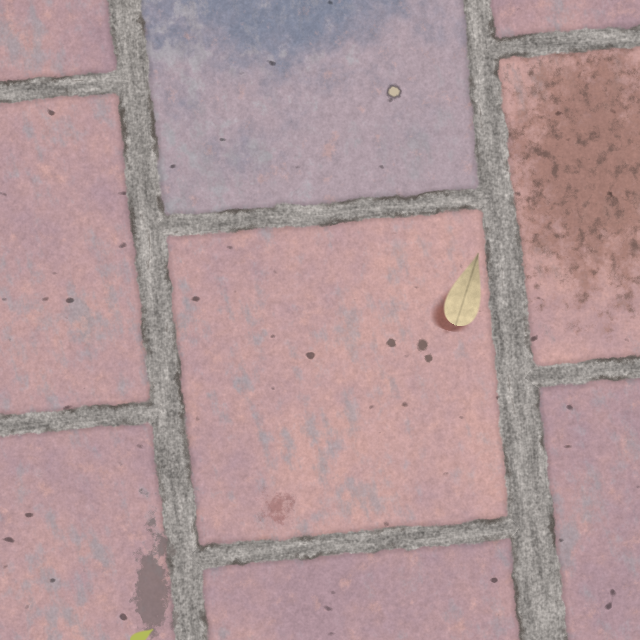
This texture is drawn by a WebGL 2 fragment shader. Its source:

```glsl
#version 300 es
precision highp float;

uniform vec2 u_resolution;
out vec4 fragColor;

vec2 hash2(vec2 p) {
    vec3 q = fract(p.xyx * vec3(0.1031, 0.1030, 0.0973));
    q += dot(q, q.yzx + 33.33);
    return fract((q.xx + q.yz) * q.zy);
}

float slope(vec2 cell, vec2 f, vec2 corner) {
    return dot(hash2(cell + corner) * 2.0 - 1.0, f - corner);
}

float gradientNoise(vec2 p) {
    vec2 i = floor(p), f = fract(p);
    vec2 s = f * f * f * (f * (f * 6.0 - 15.0) + 10.0);
    return mix(mix(slope(i, f, vec2(0, 0)), slope(i, f, vec2(1, 0)), s.x),
               mix(slope(i, f, vec2(0, 1)), slope(i, f, vec2(1, 1)), s.x), s.y);
}

float fbm(vec2 p) {
    float sum = 0.0, amp = 0.7;
    for (int i = 0; i < 5; i++) {
        sum += amp * gradientNoise(p);
        p = mat2(1.6, 1.2, -1.2, 1.6) * p + 7.3;
        amp *= 0.6;
    }
    return sum;
}

// Returns position along the leaf, offset from its vein, coverage
vec3 leaf(vec2 p, vec2 base, vec2 tip, float width, float soft) {
    vec2 axis = tip - base;
    float t = clamp(dot(p - base, axis) / dot(axis, axis), 0.0, 1.0);
    vec2 off = p - base - axis * t;
    float d = length(off) - width * sqrt(t) * pow(1.0 - t, 1.3);
    return vec3(t, dot(off, normalize(vec2(axis.y, -axis.x))), 1.0 - smoothstep(-soft, soft, d - 0.001));
}

void main() {
    vec2 p = gl_FragCoord.xy / u_resolution;
    float aa = 1.5 / u_resolution.y;

    // Slanted running bond: columns lean, rows climb, odd columns are offset
    vec2 bent = p + 0.005 * vec2(gradientNoise(p * 9.0), gradientNoise(p * 9.0 + 40.0));
    float u = (bent.x + 0.105 * bent.y - 0.3) / 0.55;
    float climb = bent.y - 0.09 * bent.x;
    float v = (climb - (floor(u) == 0.0 ? 0.102 : 0.335)) / 0.52;
    vec2 cell = floor(vec2(u, v)), local = fract(vec2(u, v));

    float broad = fbm(p * 5.0 + cell * 17.0);
    float fine = fbm(p * 28.0 + cell * 5.0);
    float rough = fbm(p * 75.0 + 11.0);
    float grain = gradientNoise(p * 170.0) + 0.8 * gradientNoise(p * 270.0);

    // Signed distance to the rounded tile, negative inside
    float sideJoint = u > 0.5 ? mix(0.038, 0.021, p.y) : 0.026;
    vec2 margin = (0.5 - abs(local - 0.5)) * vec2(0.55, 0.52);
    vec2 q = vec2(sideJoint, 0.017) - margin + 0.008;
    float edge = length(max(q, 0.0)) + min(max(q.x, q.y), 0.0) - 0.008;
    edge += 0.007 * fbm(p * 26.0) + 0.004 * rough;

    // Fired clay, from salmon to mauve
    bool isBlue = cell == vec2(0, 1), isCentre = cell == vec2(0, 0), isStained = cell == vec2(1, 0);
    float mauve = 0.5 + 0.35 * hash2(cell + 20.0).x;
    mauve = isCentre ? 0.3 - 0.4 * (local.x - 0.5) : isStained ? 0.15 : mauve;
    mauve += broad * 0.9 + fine * 0.5;
    vec3 tile = mix(vec3(0.81, 0.65, 0.63), vec3(0.68, 0.57, 0.60), clamp(mauve, 0.0, 1.0));
    if (isBlue) {
        float worn = 1.1 - 1.5 * local.y + 0.9 * abs(local.x - 0.5) + broad + fine * 0.5;
        tile = mix(vec3(0.51, 0.53, 0.60), vec3(0.69, 0.62, 0.65), smoothstep(0.0, 1.0, worn));
        tile = mix(tile, vec3(0.69, 0.68, 0.70), 0.7 * smoothstep(0.1, 0.5, fine + 0.4 * (0.4 - local.x)));
    }

    // Grey film, scraped into slanted streaks
    float scrape = fbm(vec2((p.x + 0.25 * p.y) * 34.0, p.y * 11.0) + cell * 9.0);
    float film = smoothstep(0.0, 0.42, scrape * 0.6 + fine * 0.5 - broad * 0.5 + 0.2 * rough);
    tile = mix(tile, vec3(0.62, 0.60, 0.62), film * (isCentre ? 0.85 - 0.5 * local.x : 0.65));
    tile = mix(tile, vec3(0.83, 0.66, 0.63), 0.5 * smoothstep(0.15, 0.6, scrape * 0.3 - fine + 0.3 * rough));

    // Brown stain, broken into dark speckle
    if (isStained) {
        float reach = 1.0 - length((p - vec2(0.93, 0.75)) / vec2(0.16, 0.24));
        float stain = smoothstep(-0.15, 0.6, reach + fine * 0.7 + rough * 0.5);
        tile = mix(tile, vec3(0.62, 0.47, 0.43), 0.85 * stain);
        tile = mix(tile, vec3(0.39, 0.32, 0.30), 0.7 * stain * smoothstep(-0.05, 0.5, fbm(p * 40.0) + 0.4 * rough));
    }
    float redMark = 1.0 - length((p - vec2(0.436, 0.206)) / vec2(0.035, 0.03)) + fine * 1.5 + rough;
    tile = mix(tile, vec3(0.60, 0.43, 0.42), 0.65 * smoothstep(0.2, 0.9, redMark));

    // Irregular chips, surface grain, faintly soiled rims
    float chips = smoothstep(0.42, 0.56, gradientNoise(p * vec2(34.0, 48.0) + 5.0) + 0.12 * rough);
    tile *= 1.0 - 0.4 * chips;
    tile *= 1.0 + 0.06 * grain + 0.11 * rough + 0.06 * fine;
    tile *= 1.0 - 0.12 * smoothstep(-0.01, 0.0, edge);

    // Sandy mortar, trowelled along each joint, with broken dark cracks
    vec2 along = margin.x - sideJoint < margin.y - 0.017 ? vec2(u * 38.0, p.y * 9.0) : vec2(climb * 70.0, p.x * 9.0);
    float trowel = fbm(along);
    vec3 mortar = vec3(0.60, 0.58, 0.565) * (1.0 + 0.4 * trowel + 0.24 * grain + 0.22 * rough);
    float crack = 1.0 - smoothstep(0.001, 0.010, edge + 0.006 * rough);
    crack *= smoothstep(-0.15, 0.3, fbm(p * 12.0 + 3.0));
    crack = max(crack, 0.7 * smoothstep(0.3, 0.6, trowel * 0.8 - fine * 0.5));
    mortar = mix(mortar, vec3(0.33, 0.30, 0.28), 0.8 * crack);
    vec3 color = mix(tile, mortar, smoothstep(-aa, aa, edge));

    // Damp grime beside the lower left joint
    float grime = 1.0 - length((p - vec2(0.245, 0.08)) / vec2(0.045, 0.13)) + fine * 1.3 + 0.4 * rough;
    color = mix(color, vec3(0.43, 0.39, 0.38), 0.6 * smoothstep(0.25, 0.6, grime));

    // Loose grit: xy position, z radius
    vec3 grit[3] = vec3[3](vec3(0.66, 0.461, 0.011), vec3(0.67, 0.44, 0.008), vec3(0.612, 0.465, 0.009));
    for (int i = 0; i < 3; i++) {
        float d = length(p - grit[i].xy) + 0.005 * rough;
        color = mix(color, vec3(0.40, 0.34, 0.32), 0.75 * (1.0 - smoothstep(grit[i].z * 0.5, grit[i].z, d)));
    }

    // Pale pebble, dry leaf and green leaf tip
    float stone = length(p - vec2(0.616, 0.857)) + 0.004 * rough;
    color *= 0.5 + 0.5 * smoothstep(0.007, 0.014, stone);
    color = mix(color, vec3(0.78, 0.72, 0.63), 1.0 - smoothstep(0.008 - aa, 0.008 + aa, stone));
    vec3 dry = leaf(p, vec2(0.712, 0.492), vec2(0.747, 0.603), 0.075, aa);
    float shadow = leaf(p + vec2(0.014, 0.008), vec2(0.712, 0.492), vec2(0.735, 0.57), 0.075, 0.009).z;
    color *= 1.0 - vec3(0.28, 0.40, 0.44) * shadow;
    float vein = 1.0 - smoothstep(0.0, 0.003, abs(dry.y));
    color = mix(color, vec3(0.86, 0.79, 0.64) * (1.0 - 0.12 * vein + 0.15 * rough - 0.25 * dry.x * dry.x), dry.z);
    color = mix(color, vec3(0.70, 0.72, 0.36), leaf(p, vec2(0.205, -0.005), vec2(0.238, 0.016), 0.025, aa).z);

    fragColor = vec4(clamp(color, 0.0, 1.0), 1.0);
}
```
